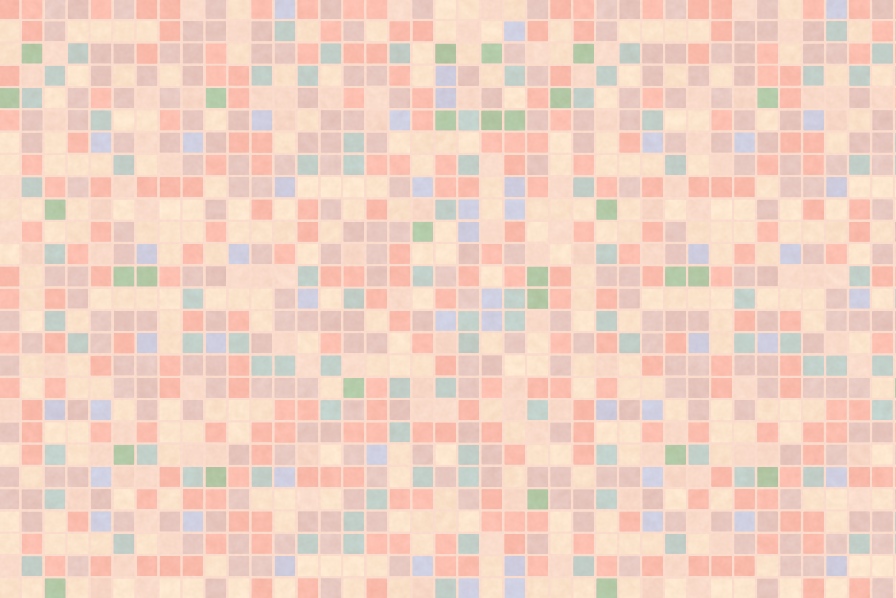
Give the GLSL for this pattern, as a Shadertoy shader.

```glsl
const vec2  TILE_COUNT   = vec2(38.98, 26.83); // tiles across and down the canvas
const vec2  GRID_OFFSET  = vec2(0.107, 0.099); // grid phase from the top left, in tiles
const float COLUMN_CYCLE = 24.0;               // columns before the colours recur
const float LAST_ROW     = 23.0;               // rows from here on reuse earlier ones
const float ROW_CYCLE    = 17.0;
const float GROUT_WIDTH  = 0.105;              // in tiles
const float CORNER       = 0.04;
const float SIZE_JITTER  = 0.012;
const float TONE_JITTER  = 0.035;
const float MOTTLE       = 0.035;
const float GRAIN        = 0.018;
const vec3  GROUT        = vec3(0.982, 0.862, 0.800);

// Glaze colour in rgb, share of the tiles in a
const int GLAZE_COUNT = 7;
const vec4 GLAZES[GLAZE_COUNT] = vec4[](
    vec4(0.985, 0.890, 0.795, 0.23),  // cream
    vec4(0.975, 0.850, 0.785, 0.12),  // peach
    vec4(0.905, 0.780, 0.750, 0.27),  // mauve
    vec4(0.985, 0.740, 0.680, 0.21),  // coral
    vec4(0.760, 0.810, 0.785, 0.08),  // teal
    vec4(0.810, 0.810, 0.880, 0.06),  // lavender
    vec4(0.700, 0.785, 0.650, 0.03)   // green
);

vec2 hash2(vec2 p) {
    vec3 q = fract(p.xyx * vec3(0.1031, 0.1030, 0.0973));
    q += dot(q, q.yzx + 33.33);
    return fract((q.xx + q.yz) * q.zy);
}

float cornerGradient(vec2 corner, vec2 offset) {
    return dot(hash2(corner) * 2.0 - 1.0, offset);
}

float gradientNoise(vec2 p) {
    vec2 i = floor(p), f = fract(p);
    vec2 u = f * f * f * (f * (f * 6.0 - 15.0) + 10.0);
    vec2 e = vec2(0.0, 1.0);
    return mix(mix(cornerGradient(i, f), cornerGradient(i + e.yx, f - e.yx), u.x),
               mix(cornerGradient(i + e.xy, f - e.xy), cornerGradient(i + e.yy, f - e.yy), u.x), u.y);
}

float roundedBox(vec2 p, vec2 halfSize, float radius) {
    vec2 d = abs(p) - halfSize + radius;
    return length(max(d, 0.0)) + min(max(d.x, d.y), 0.0) - radius;
}

// Walks the cumulative shares until the pick falls inside one
vec3 glazeColour(float pick) {
    vec3 colour = GLAZES[0].rgb;
    float total = 0.0;
    for (int i = 0; i < GLAZE_COUNT; i++) {
        if (pick >= total) colour = GLAZES[i].rgb;
        total += GLAZES[i].a;
    }
    return colour;
}

void mainImage(out vec4 fragColor, in vec2 fragCoord) {
    vec2 uv = fragCoord / iResolution.xy;
    vec2 grid = vec2(uv.x, 1.0 - uv.y) * TILE_COUNT + GRID_OFFSET;
    vec2 local = fract(grid) - 0.5;

    // Recurring tile index
    vec2 cell = floor(grid);
    cell.x = mod(cell.x, COLUMN_CYCLE);
    if (cell.y >= LAST_ROW) cell.y -= ROW_CYCLE;

    // Slightly uneven tile outline
    vec2 uneven = hash2(cell + 71.0) - 0.5;
    vec2 halfSize = vec2(0.5 - 0.5 * GROUT_WIDTH) + uneven * SIZE_JITTER;
    float dist = roundedBox(local - uneven.yx * SIZE_JITTER, halfSize, CORNER);
    float pixel = TILE_COUNT.y / iResolution.y;
    float soft = max(0.5 * pixel, 0.02);
    float tileMask = 1.0 - smoothstep(-soft, soft, dist);

    // Glaze with tone shifts and cloudy wear
    vec2 pick = hash2(cell + 13.0);
    vec2 surface = cell * 5.0 + local;
    vec3 glaze = glazeColour(pick.x);
    glaze += (pick.y - 0.5) * TONE_JITTER * vec3(0.5, 1.0, 1.1);
    glaze += gradientNoise(surface * 2.3) * MOTTLE * vec3(0.6, 1.0, 1.2);

    vec3 colour = mix(GROUT, glaze, tileMask);
    colour += gradientNoise(grid * 6.0) * GRAIN;
    fragColor = vec4(clamp(colour, 0.0, 1.0), 1.0);
}
```
